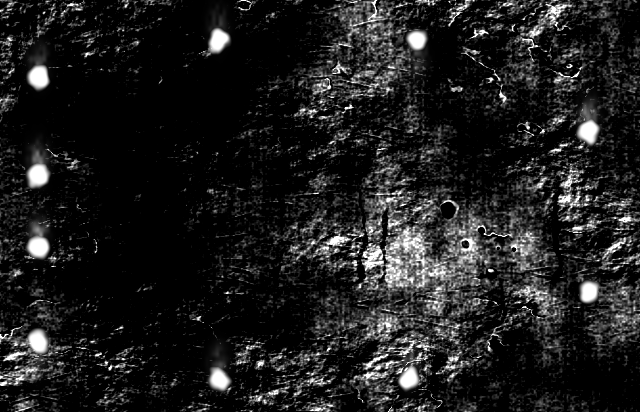
This texture is drawn by a Shadertoy shader. Its source:

```glsl
#define BASE_TONE -0.36
#define BROAD_AMOUNT 0.52
#define MOTTLE_AMOUNT 0.30
#define RELIEF_AMOUNT 0.32
#define GRAIN_AMOUNT 0.36
#define GRAIN_SCALE 215.0
#define SCUFF_AMOUNT 0.16
#define SCRATCH_AMOUNT 1.1
#define FLAKE_AMOUNT 1.9
#define SPOT_COUNT 10
#define SPOT_RADIUS 0.026
#define PIT_COUNT 5

float hash(vec2 p) {
    vec3 q = fract(vec3(p.xyx) * 0.1031);
    q += dot(q, q.yzx + 33.33);
    return fract((q.x + q.y) * q.z);
}

float noise(vec2 p) {
    vec2 i = floor(p), f = fract(p);
    f = f * f * (3.0 - 2.0 * f);
    return mix(mix(hash(i), hash(i + vec2(1, 0)), f.x),
               mix(hash(i + vec2(0, 1)), hash(i + vec2(1, 1)), f.x), f.y);
}

float fbm(vec2 p) {
    float sum = 0.0, amp = 0.5;
    for (int i = 0; i < 5; i++) {
        sum += amp * noise(p);
        p = mat2(0.8, 0.6, -0.6, 0.8) * p * 2.03 + 17.3;
        amp *= 0.5;
    }
    return sum;
}

// fbm and noise shifted and scaled to zero mean and unit deviation
float evenFbm(vec2 p) { return (fbm(p) - 0.484) / 0.124; }
float evenNoise(vec2 p) { return (noise(p) - 0.5) / 0.21; }

float glow(vec2 p, vec2 centre, vec2 size) {
    vec2 d = (p - centre) / size;
    return exp(-dot(d, d));
}

float surfaceHeight(vec2 p) {
    return fbm(p * vec2(19.0, 24.0) + 0.7 * noise(p * 9.0));
}

// Broad exposure: a lit plate on the right, a dark field on the left
float exposure(vec2 p) {
    float tone = BASE_TONE + BROAD_AMOUNT * evenFbm(p * 3.2 + 5.0);
    tone += 1.6 * glow(p, vec2(1.12, 0.43), vec2(0.27, 0.18));
    tone += 1.0 * glow(p, vec2(0.75, 0.42), vec2(0.14, 0.11));
    tone += 0.3 * glow(p, vec2(0.95, 0.80), vec2(0.50, 0.20));
    tone -= 1.1 * glow(p, vec2(0.40, 0.62), vec2(0.28, 0.26));
    tone -= 1.4 * glow(p, vec2(1.05, 0.89), vec2(0.06, 0.11));
    tone += 0.9 * (noise(vec2(p.x * 13.0, p.y * 1.6)) - 0.5);
    return tone + MOTTLE_AMOUNT * evenFbm(p * 15.0);
}

// Fine surface: patchy embossed relief, grain and vertical scuffs
float surface(vec2 p) {
    float relief = (surfaceHeight(p) - surfaceHeight(p + vec2(-0.0025, 0.003))) / 0.024;
    float patches = 0.3 + 1.6 * smoothstep(0.3, 0.8, noise(p * 8.0 + 14.0));
    float grain = 0.85 * evenNoise(p * GRAIN_SCALE) + 0.5 * evenNoise(p * vec2(60.0, 190.0) + 7.0);
    float scuff = evenNoise(vec2(p.x * 150.0, p.y * 9.0));
    return RELIEF_AMOUNT * relief * patches + GRAIN_AMOUNT * grain + SCUFF_AMOUNT * scuff;
}

// Near-horizontal scratches, each bright with a dark lower lip
float scratches(vec2 p) {
    float sum = 0.0;
    for (int i = 0; i < 4; i++) {
        float k = float(i), a = 0.16 * k - 0.2;
        vec2 q = mat2(cos(a), -sin(a), sin(a), cos(a)) * p + k * 3.7;
        q.y += 0.012 * noise(q * vec2(14.0, 4.0));
        vec2 cell = q * vec2(6.0, 36.0);
        cell.x += hash(vec2(floor(cell.y), k));
        vec2 id = floor(cell), f = fract(cell);
        float present = step(0.7, hash(id + k * 31.0));
        float y = (f.y - 0.35 - 0.3 * hash(id + 9.0)) / 36.0;
        float ends = smoothstep(0.0, 0.3, f.x) * smoothstep(1.0, 0.6, f.x);
        float line = smoothstep(0.0025, 0.0003, abs(y)) - smoothstep(0.0045, 0.001, abs(y + 0.005));
        float broken = smoothstep(0.25, 0.6, noise(p * vec2(60.0, 90.0)));
        sum += present * ends * broken * line * (0.4 + 0.6 * hash(id + 4.0));
    }
    return sum * smoothstep(0.35, 0.65, noise(p * 3.5 + 2.0));
}

// Thin broken edges of lifted coating
float flakes(vec2 p) {
    float level = fbm(p * vec2(7.0, 10.0) + 60.0) - 0.48;
    float edge = smoothstep(0.016, 0.002, abs(level)) - 0.8 * smoothstep(0.022, 0.004, abs(level + 0.03));
    float broken = smoothstep(0.3, 0.6, noise(p * 45.0 + 3.0));
    return edge * broken * smoothstep(0.52, 0.75, noise(p * 10.0 + 21.0));
}

// Dark vertical cracks, frayed along their length
float cracks(vec2 p) {
    float dark = 0.0;
    for (int i = 0; i < 3; i++) {
        float k = float(i);
        float x = 0.88 + 0.055 * k + 0.18 * k * (k - 1.0);
        float wander = 0.045 * (fbm(vec2(k * 7.0, p.y * 14.0)) - 0.5);
        float width = 0.009 * noise(vec2(k + 3.0, p.y * 45.0)) + 0.004 * (noise(p * 110.0) - 0.4);
        float span = smoothstep(0.28, 0.34, p.y) * smoothstep(0.55, 0.46, p.y);
        dark = max(dark, span * smoothstep(width + 0.003, width - 0.002, abs(p.x - x - wander)));
    }
    return dark;
}

// Round pits: dark bowls with a rim lit from the upper right
float pits(vec2 p) {
    float sum = 0.0;
    for (int i = 0; i < PIT_COUNT; i++) {
        float k = float(i), r = 0.021 / (1.0 + 0.6 * k);
        vec2 d = p - vec2(1.09 + 0.04 * k, 0.49 - 0.1 * hash(vec2(k, 8.0)) * min(k, 1.0));
        float dist = length(d) + 0.008 * (noise(p * 70.0) - 0.5);
        float lit = 0.5 + 0.5 * dot(d / max(length(d), 0.001), vec2(0.5, 0.86));
        sum += 2.0 * lit * smoothstep(0.005, 0.0, abs(dist - r)) - 2.0 * smoothstep(r, r * 0.7, dist);
    }
    return sum;
}

// Burnt-out round lights along the border, with faint vertical smears
float spots(vec2 p, float aspect) {
    float light = 0.0;
    for (int i = 0; i < SPOT_COUNT; i++) {
        float k = float(i), t = 6.2832 * (k + 0.5) / float(SPOT_COUNT);
        float a = t + 0.35 * sin(t) + 0.06 * (hash(vec2(k, 3.0)) - 0.5);
        vec2 ray = vec2(cos(a), sin(a));
        ray /= max(abs(ray.x), abs(ray.y));
        vec2 d = p - vec2((0.49 + 0.43 * ray.x) * aspect, 0.49 + 0.41 * ray.y);
        float dist = length(d * vec2(1.0, 0.88)) + 0.012 * (noise(p * 55.0) - 0.5);
        float core = smoothstep(SPOT_RADIUS + 0.005, SPOT_RADIUS - 0.01, dist);
        float side = hash(vec2(k, 6.0)) < 0.5 ? -1.0 : 1.0;
        float smear = glow(d, vec2(0.0, 0.035 * side), vec2(0.02, 0.04));
        smear *= hash(vec2(k, 12.0)) * (0.1 + 0.9 * noise(p * vec2(110.0, 70.0)));
        light = max(light, max(core, 0.75 * smear));
    }
    return light;
}

void mainImage(out vec4 fragColor, in vec2 fragCoord) {
    vec2 p = fragCoord / iResolution.y;
    float aspect = iResolution.x / iResolution.y;

    // Sum the layers as one roughly normal signal
    float signal = exposure(p) + surface(p);
    signal += SCRATCH_AMOUNT * scratches(p) + FLAKE_AMOUNT * flakes(p);
    signal += pits(p) - 2.2 * cracks(p);

    // Clip the shadows and lift the highlights
    float z = max(signal, 0.0);
    float grey = 0.19 * z + 0.085 * z * z;
    grey = max(grey, spots(p, aspect));
    fragColor = vec4(vec3(clamp(grey, 0.0, 1.0)), 1.0);
}
```
